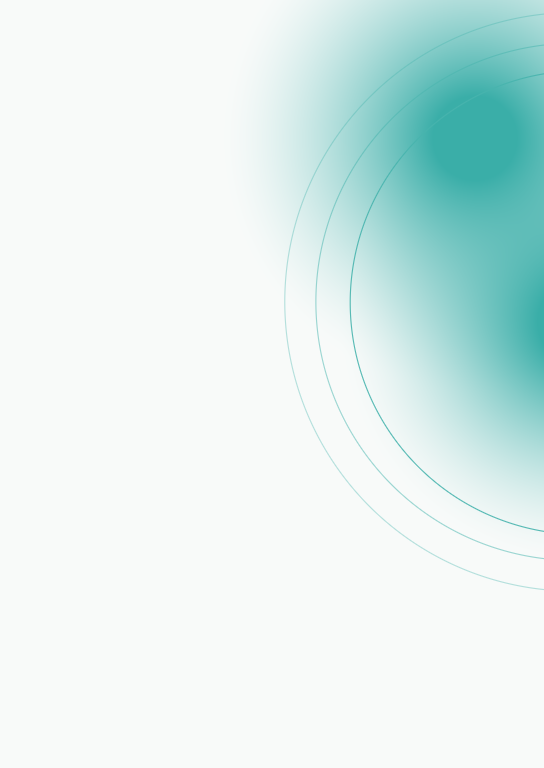
Write a Shadertoy shader that draws this background.

```glsl
const vec3 PAPER = vec3(0.972, 0.981, 0.977);
const vec3 TEAL = vec3(0.228, 0.682, 0.660);
const vec3 LINE_TEAL = vec3(0.280, 0.705, 0.680);

// Each ring: centre.xy, radius, opacity
const vec4 RINGS[3] = vec4[3](
    vec4(0.7475, 0.607, 0.3767, 0.38),
    vec4(0.7480, 0.607, 0.3367, 0.52),
    vec4(0.7580, 0.606, 0.3020, 0.90)
);

// Solid core that eases out to nothing at the outer radius
float glow(vec2 p, vec2 centre, float core, float radius, float falloff) {
    float t = clamp((length(p - centre) - core) / (radius - core), 0.0, 1.0);
    return pow(1.0 - t, falloff);
}

// Coverage of a thin circle, smoothed over one pixel
float ring(vec2 p, vec2 centre, float radius, float width, float pixel) {
    float d = abs(length(p - centre) - radius);
    return clamp((0.5 * width - d) / pixel + 0.5, 0.0, 1.0)
         * min(1.0, width / pixel);
}

void mainImage(out vec4 fragColor, in vec2 fragCoord) {
    float pixel = 1.0 / iResolution.y;
    vec2 p = fragCoord * pixel;

    // Two overlapping soft discs
    vec3 color = PAPER;
    color = mix(color, TEAL, glow(p, vec2(0.758, 0.581), 0.058, 0.317, 1.6));
    color = mix(color, TEAL, glow(p, vec2(0.6185, 0.820), 0.055, 0.332, 1.6));

    // Fine rings over the glow
    for (int i = 0; i < RINGS.length(); i++) {
        vec4 r = RINGS[i];
        float coverage = ring(p, r.xy, r.z, 0.0015, pixel);
        color = mix(color, LINE_TEAL, coverage * r.w);
    }

    fragColor = vec4(color, 1.0);
}
```
